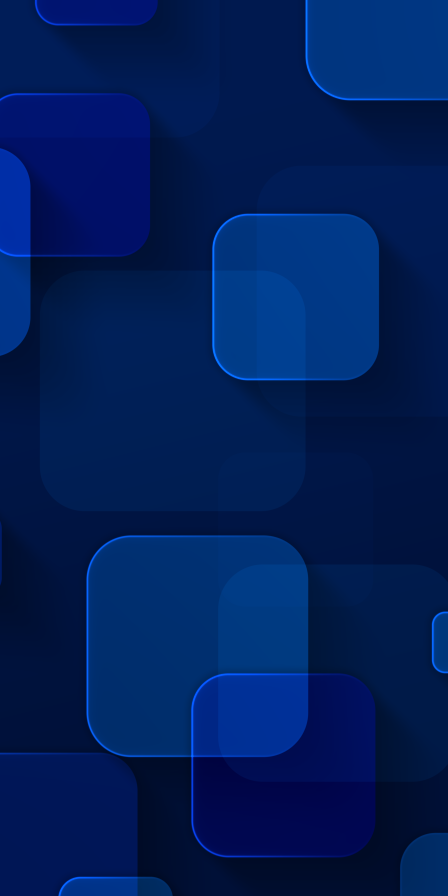
Write a WebGL 2 fragment shader that draws this background.

```glsl
#version 300 es
precision highp float;
// Translucent rounded glass cards over a deep navy gradient.
// Each card is a rounded-box distance function that casts a swept diagonal
// shadow, adds a tint, and carries a lit rim fading from left to right.

uniform vec2 u_resolution;
out vec4 outColor;

// Lengths are in canvas widths: x runs 0..1, y runs 0..2 upward.
const vec3 NAVY_TOP = vec3(0.0, 0.098, 0.31);
const vec3 NAVY_LOW = vec3(0.0, 0.062, 0.215);
const vec3 RIM_COLOR = vec3(0.04, 0.31, 0.85);
const vec3 BLUE = vec3(0.0, 0.115, 0.2);
const vec3 INDIGO = vec3(0.0, -0.035, 0.1);
const vec3 ROYAL = vec3(0.0, 0.025, 0.13);
const vec3 AZURE = vec3(0.0, 0.11, 0.24);
const vec3 TEAL = vec3(0.0, 0.037, 0.06);
const vec3 HAZE = vec3(0.0, 0.014, 0.035);
const float RIM_WIDTH = 0.0022;
const float GLOW_WIDTH = 0.008;
const float SHADOW_LENGTH = 0.17;
const float SHADOW_BLUR = 0.022;
const float SHADOW_STRENGTH = 0.36;
const int SHADOW_STEPS = 12;

// Signed distance to a rounded box given as (left, bottom, right, top).
float roundedBox(vec2 p, vec4 box, float radius) {
    vec2 q = abs(p - 0.5 * (box.xy + box.zw)) - 0.5 * (box.zw - box.xy) + radius;
    return length(max(q, 0.0)) + min(max(q.x, q.y), 0.0) - radius;
}

float coverage(float d, float pixel) {
    return smoothstep(0.7 * pixel, -0.7 * pixel, d);
}

// Shadow swept toward the lower right, weaker with distance.
float longShadow(vec2 p, vec4 box, float radius) {
    float shade = 0.0;
    for (int i = 0; i < SHADOW_STEPS; i++) {
        float t = float(i) / float(SHADOW_STEPS);
        vec2 offset = SHADOW_LENGTH * t * vec2(1.0, -1.0);
        float d = roundedBox(p - offset, box, radius);
        shade = max(shade, (1.0 - t) * smoothstep(SHADOW_BLUR, -SHADOW_BLUR, d));
    }
    return shade * SHADOW_STRENGTH;
}

// Faint flat pane without rim or shadow.
void pane(inout vec3 col, vec2 p, float pixel, vec4 box, float radius, vec3 tint) {
    col += tint * coverage(roundedBox(p, box, radius), pixel);
}

// Glass card with shadow, tint and lit rim.
void card(inout vec3 col, vec2 p, float pixel, vec4 box, float radius, vec3 tint, float rim) {
    float d = roundedBox(p, box, radius);
    float inside = coverage(d, pixel);
    vec2 local = clamp((p - box.xy) / (box.zw - box.xy), 0.0, 1.0);
    col *= 1.0 - longShadow(p, box, radius) * (1.0 - inside);
    col += tint * inside * (0.93 + 0.14 * local.x);

    float lineWidth = max(RIM_WIDTH, 0.6 * pixel);
    float edge = exp(-pow((d + lineWidth) / lineWidth, 2.0));
    float glow = 0.16 * exp(-abs(d) / GLOW_WIDTH) * inside;
    float fade = pow(1.0 - local.x, 1.2);
    col += RIM_COLOR * rim * fade * (0.75 * edge + glow);
}

void main() {
    vec2 p = 2.0 * gl_FragCoord.xy / u_resolution.y;
    float px = 2.0 / u_resolution.y;

    // Backdrop: lighter above, darker toward the lower right
    float light = smoothstep(0.0, 1.9, p.y + 0.25 * (0.5 - p.x));
    vec3 col = mix(NAVY_LOW, NAVY_TOP, light);

    // Distant panes
    pane(col, p, px, vec4(-0.10, 1.693, 0.490, 2.20), 0.10, HAZE);
    pane(col, p, px, vec4(0.573, 1.070, 1.200, 1.630), 0.10, HAZE);
    pane(col, p, px, vec4(0.089, 0.859, 0.682, 1.396), 0.10, TEAL);
    pane(col, p, px, vec4(0.487, 0.646, 0.833, 0.990), 0.06, 0.5 * HAZE);

    // Upper cards
    card(col, p, px, vec4(0.078, 1.943, 0.352, 2.20), 0.052, INDIGO, 0.7);
    card(col, p, px, vec4(0.682, 1.776, 1.200, 2.30), 0.100, BLUE, 1.0);
    card(col, p, px, vec4(-0.03, 1.427, 0.335, 1.792), 0.070, INDIGO, 0.8);
    card(col, p, px, vec4(-0.30, 1.203, 0.068, 1.672), 0.090, AZURE, 0.4);
    card(col, p, px, vec4(0.474, 1.151, 0.846, 1.523), 0.080, BLUE, 1.0);

    // Lower cards
    card(col, p, px, vec4(-0.20, 0.670, 0.004, 0.860), 0.040, ROYAL, 0.5);
    card(col, p, px, vec4(-0.20, -0.20, 0.307, 0.320), 0.085, 0.9 * ROYAL, 0.7);
    card(col, p, px, vec4(0.193, 0.310, 0.688, 0.805), 0.100, BLUE, 0.8);
    pane(col, p, px, vec4(0.487, 0.255, 1.020, 0.740), 0.10, TEAL);
    card(col, p, px, vec4(0.427, 0.086, 0.838, 0.497), 0.083, INDIGO, 0.9);
    card(col, p, px, vec4(0.964, 0.497, 1.200, 0.635), 0.030, BLUE, 0.8);
    card(col, p, px, vec4(0.130, -0.20, 0.386, 0.043), 0.050, BLUE, 0.9);
    card(col, p, px, vec4(0.893, -0.20, 1.200, 0.141), 0.080, BLUE, 0.1);

    outColor = vec4(clamp(col, 0.0, 1.0), 1.0);
}
```
